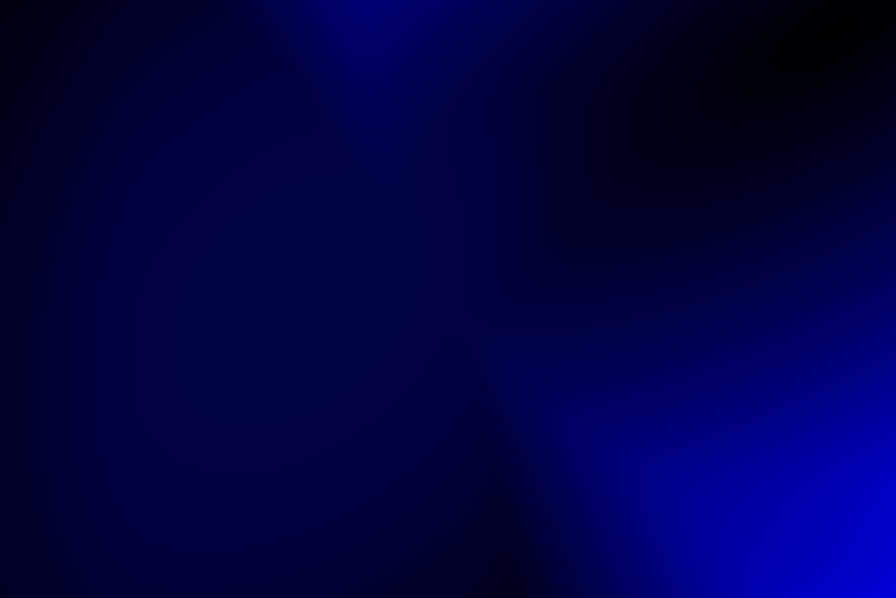
Reproduce this background procedurally as a Shadertoy shader.

```glsl
// Deep blue backdrop: a broad left pool of dim light, a black oval at the upper
// right and bright blue rising around it. Each part is a scalar field of light;
// smooth minima and maxima join them, leaving soft diagonal creases.

float smoothMin(float a, float b, float k) {
    float h = max(k - abs(a - b), 0.0) / k;
    return min(a, b) - 0.25 * k * h * h;
}

float smoothMax(float a, float b, float k) {
    return -smoothMin(-a, -b, k);
}

// Broad tilted pool with a flat middle, fading towards both sides
float leftPool(vec2 p) {
    vec2 d = p - vec2(0.5);
    float q = length(vec2(0.69 * dot(d, vec2(0.707)), dot(d, vec2(0.707, -0.707))));
    return 0.27 * exp(-3.7 * q * q * q)
                * mix(0.75, 1.0, smoothstep(-0.05, 0.25, p.x))
                * (1.0 - smoothstep(0.75, 1.3, p.x));
}

// Light that grows outwards from a long, tilted black oval
float ovalGlow(vec2 p) {
    vec2 d = p - vec2(1.4, 0.95);
    float r = length(vec2(0.38 * dot(d, vec2(0.87, 0.5)), dot(d, vec2(0.5, -0.87))));
    float floorFade = 0.2 * (1.0 - smoothstep(0.0, 0.25, p.y));
    return r * (0.6 + 0.68 * r) * (1.0 - floorFade);
}

// Ramps that close the glow off along its left border
float leftRamp(vec2 p) {
    float upper = 0.27 + 1.2 * (p.x - 0.44 - 0.6 * (1.0 - p.y));
    float lower = 0.13 + 0.3 * p.y + 1.5 * (p.x + 0.18 * p.y - 0.885);
    return smoothMax(upper, lower, 0.06);
}

void mainImage(out vec4 fragColor, in vec2 fragCoord) {
    // Height runs from 0 to 1, width from 0 to 1.5
    vec2 p = fragCoord / iResolution.xy * vec2(1.5, 1.0);

    float glow = smoothMin(ovalGlow(p), leftRamp(p), 0.08);
    float blue = smoothMax(leftPool(p), glow, 0.03);

    fragColor = vec4(0.0, 0.0, clamp(blue, 0.0, 1.0), 1.0);
}
```
